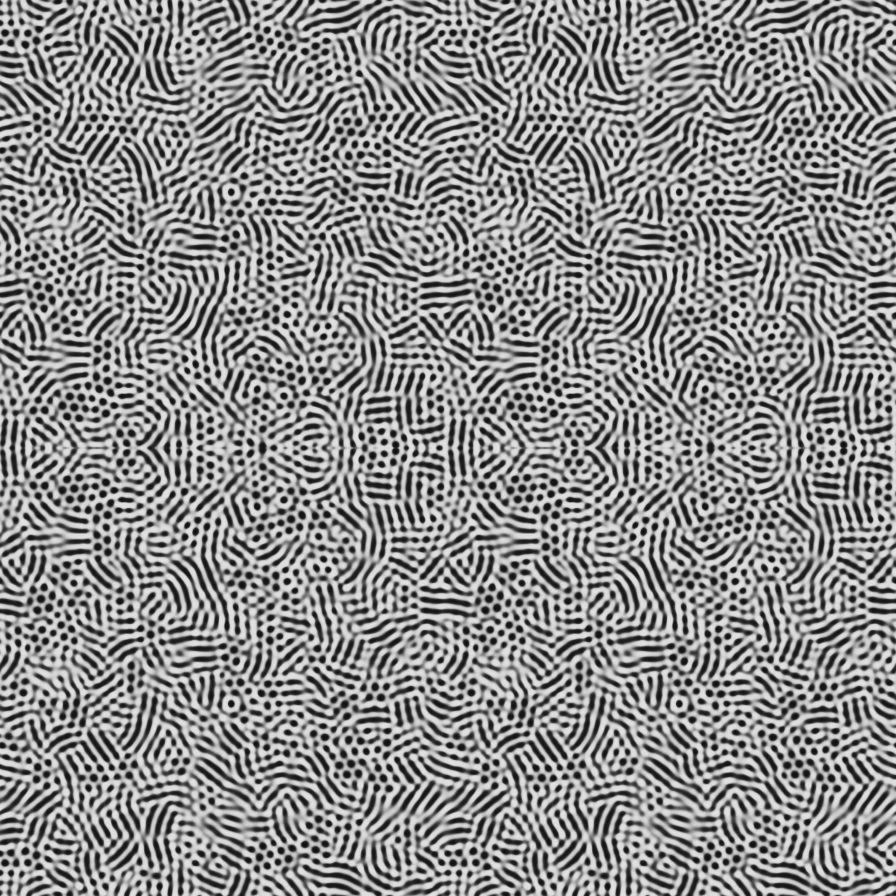
Give the GLSL for this pattern, as a WebGL 2 fragment shader.

```glsl
#version 300 es
precision highp float;
// Turing-style maze of short dark strokes and dots on a pale ground.
// Jittered cells each own a patch of parallel strokes or a cluster of dots;
// patches blend with pale gaps. Two tiles across, mirrored at mid height.

uniform vec2 u_resolution;
out vec4 fragColor;

const float CELLS = 16.0;    // patches along one tile
const float WAVES = 43.0;    // strokes along one tile
const float TAU = 6.28319;

vec4 hash4(vec2 cell) {
    vec4 q = fract(cell.xyxy * vec4(0.1031, 0.1030, 0.0973, 0.1099));
    q += dot(q, q.wzxy + 33.33);
    return fract((q.xxyz + q.yzzw) * q.zywx);
}

// One patch: a single bent wave makes strokes, three at 60 degrees make dots
float patchWave(vec2 offset, float angle, float dottiness, float bend) {
    float sum = 0.0;
    for (int n = 0; n < 3; n++) {
        float turn = angle + float(n) * TAU / 6.0;
        vec2 across = vec2(cos(turn), sin(turn));
        float along = dot(offset, vec2(-across.y, across.x));
        float phase = dot(offset, across) + bend * along * along;
        sum += (n == 0 ? 1.0 : dottiness) * cos(TAU * WAVES / CELLS * phase);
    }
    return sum / sqrt(1.0 + 2.0 * dottiness * dottiness);
}

// Nearby patches evened out by energy, lightened where no patch dominates
float strokeField(vec2 p) {
    vec2 home = floor(p);
    float field = 0.0;
    float energy = 0.000001;
    float peak = 0.0;
    for (int j = -2; j <= 2; j++) {
        for (int i = -2; i <= 2; i++) {
            vec2 cell = home + vec2(i, j);
            vec4 rnd = hash4(vec2(mod(cell.x, CELLS), cell.y) + 7.0);
            vec2 offset = p - cell - 0.1 - 0.8 * rnd.xy;
            float weight = exp(-2.6 * dot(offset, offset));
            float dottiness = smoothstep(0.6, 0.68, rnd.w);
            float bend = 0.8 * (rnd.x - 0.5) * (1.0 - dottiness);
            field += weight * patchWave(offset, rnd.z * TAU, dottiness, bend);
            float power = weight * weight;
            energy += power;
            peak += power * power;
        }
    }
    float dominance = peak / (energy * energy);
    return field / sqrt(energy) - 1.1 * (1.0 - dominance);
}

void main() {
    vec2 uv = gl_FragCoord.xy / u_resolution;

    // Two tiles across, two down with the lower one flipped
    vec2 tile = vec2(fract(2.0 * uv.x), 2.0 * abs(uv.y - 0.5));
    float ink = tanh(1.5 * (strokeField(tile * CELLS) + 0.2));

    // Soft grey ramp from pale ground to near-black strokes
    float grey = mix(0.88, 0.07, 0.5 + 0.5 * ink);
    fragColor = vec4(vec3(grey), 1.0);
}
```
